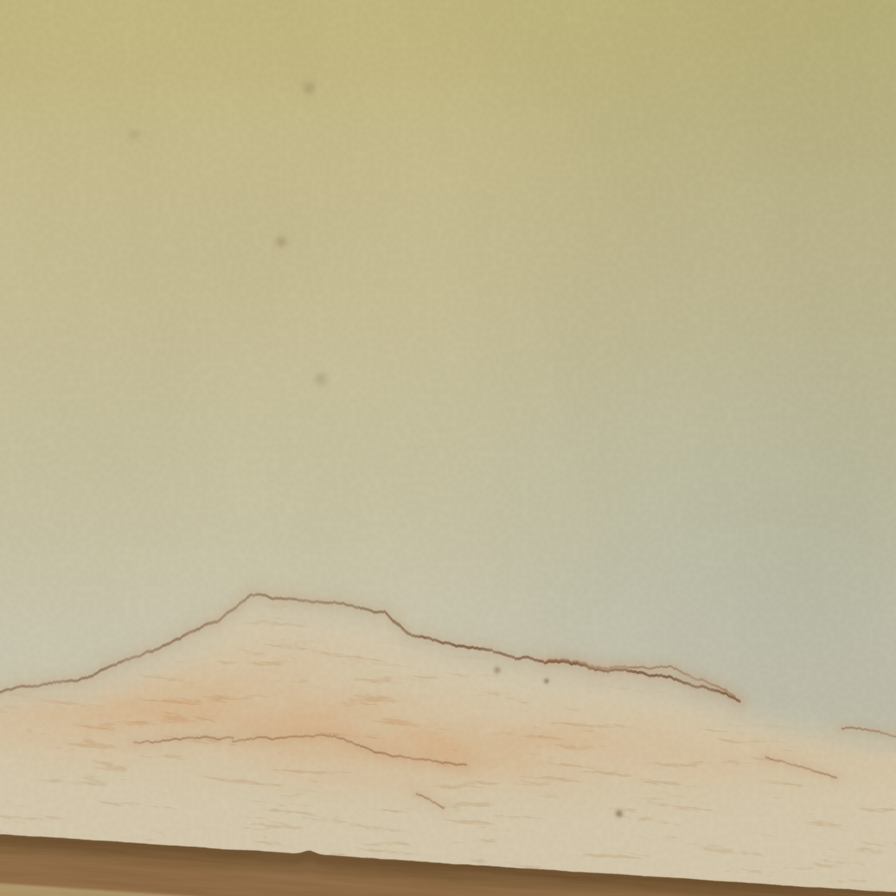
Reproduce this texture procedurally as a Shadertoy shader.

```glsl
// Draws an aged cream plaster wall with rusty cracks above a sloping wooden skirting board.

const vec2 RIDGE[14] = vec2[14](
    vec2(-0.02, 0.226), vec2(0.098, 0.245), vec2(0.195, 0.284), vec2(0.241, 0.307),
    vec2(0.280, 0.336), vec2(0.352, 0.329), vec2(0.430, 0.316), vec2(0.456, 0.293),
    vec2(0.566, 0.268), vec2(0.651, 0.257), vec2(0.749, 0.244), vec2(0.825, 0.218),
    vec2(0.940, 0.190), vec2(1.020, 0.178));

// Short side cracks: start xy, end xy
const vec4 BRANCHES[10] = vec4[10](
    vec4(0.61, 0.264, 0.70, 0.254), vec4(0.70, 0.254, 0.75, 0.256),
    vec4(0.75, 0.256, 0.82, 0.222), vec4(0.15, 0.171, 0.26, 0.178),
    vec4(0.26, 0.174, 0.36, 0.180), vec4(0.36, 0.180, 0.43, 0.158),
    vec4(0.43, 0.158, 0.52, 0.147), vec4(0.855, 0.155, 0.933, 0.134),
    vec4(0.94, 0.188, 1.01, 0.177), vec4(0.465, 0.115, 0.495, 0.100));

// Marks: centre xy, radius, strength
const vec4 MARKS[7] = vec4[7](
    vec4(0.345, 0.902, 0.007, 0.22), vec4(0.314, 0.730, 0.006, 0.25),
    vec4(0.358, 0.577, 0.007, 0.20), vec4(0.150, 0.850, 0.006, 0.12),
    vec4(0.691, 0.092, 0.004, 0.55), vec4(0.610, 0.240, 0.003, 0.50),
    vec4(0.555, 0.252, 0.004, 0.40));

vec2 hash2(vec2 p) {
    vec3 q = fract(p.xyx * vec3(0.1031, 0.103, 0.0973));
    q += dot(q, q.yzx + 33.33);
    return fract((q.xx + q.yz) * q.zy);
}

// Distance to the nearest scattered cell point
float cellular(vec2 p) {
    vec2 cell = floor(p), f = fract(p);
    float nearest = 2.0;
    for (int y = -1; y <= 1; y++)
        for (int x = -1; x <= 1; x++) {
            vec2 o = vec2(x, y);
            nearest = min(nearest, length(o + hash2(cell + o) - f));
        }
    return nearest;
}

// Layered sines, roughly -1 to 1
float waves(vec2 p) {
    float sum = 0.0, amp = 0.5;
    for (int i = 0; i < 5; i++) {
        sum += amp * sin(p.x + 1.7 * sin(p.y + float(i))) * cos(p.y * 0.8 + sin(p.x * 0.6));
        p = mat2(1.6, 1.2, -1.2, 1.6) * p + 2.3;
        amp *= 0.6;
    }
    return sum;
}

float segmentDistance(vec2 p, vec2 a, vec2 b) {
    vec2 d = b - a;
    return length(p - a - d * clamp(dot(p - a, d) / dot(d, d), 0.0, 1.0));
}

float stroke(float dist, float width, float blur) {
    return 1.0 - smoothstep(width - blur, width + blur, dist);
}

float blob(vec2 p, vec2 centre, vec2 size) {
    vec2 q = (p - centre) / size;
    return exp(-dot(q, q));
}

vec3 wallColor(vec2 p) {
    vec3 c = mix(vec3(0.785, 0.765, 0.675), vec3(0.775, 0.75, 0.625), smoothstep(0.25, 0.48, p.y));
    c = mix(c, vec3(0.77, 0.73, 0.565), smoothstep(0.42, 0.78, p.y));
    c = mix(c, vec3(0.755, 0.712, 0.495), smoothstep(0.72, 1.02, p.y));
    c -= vec3(0.045, 0.035, 0.025) * smoothstep(0.4, 1.0, p.x);
    c += vec3(-0.012, 0.0, 0.015) * blob(p, vec2(0.8, 0.42), vec2(0.25, 0.18));
    return c + 0.008 * waves(p * vec2(14.0, 6.0));
}

vec3 skirtingColor(vec2 p, float depth, float blur) {
    vec3 c = mix(vec3(0.43, 0.32, 0.19), vec3(0.55, 0.42, 0.275), smoothstep(0.0, 0.03, depth));
    float ledge = smoothstep(-blur, blur + 0.003, 0.016 - 0.07 * p.x - p.y);
    c = mix(c, vec3(0.68, 0.58, 0.41), ledge);
    return c + 0.02 * waves(vec2(p.x * 20.0, depth * 300.0));
}

void mainImage(out vec4 fragColor, in vec2 fragCoord) {
    vec2 p = fragCoord / iResolution.xy;
    float blur = max(0.0012, 0.7 / iResolution.y);
    float grain = cellular(p * 140.0) - 0.5;
    float cloud = waves(p * vec2(18.0, 42.0));
    vec2 bent = p + vec2(0.0, 0.004 * waves(vec2(p.x * 75.0, 1.0)));

    // Main crack and the ridge height it follows
    float ridge = 0.0, mainDist = 1.0, branchDist = 1.0;
    for (int i = 0; i < 13; i++) {
        vec2 a = RIDGE[i], b = RIDGE[i + 1];
        if (p.x >= a.x && p.x < b.x) ridge = mix(a.y, b.y, (p.x - a.x) / (b.x - a.x));
        if (i < 11) mainDist = min(mainDist, segmentDistance(bent, a, b));
    }
    for (int i = 0; i < 10; i++)
        branchDist = min(branchDist, segmentDistance(bent, BRANCHES[i].xy, BRANCHES[i].zw));

    // Damp, paler plaster below the ridge with warm stains
    float below = smoothstep(-0.015, 0.045, ridge - p.y + 0.008 * cloud);
    vec3 color = mix(wallColor(p), vec3(0.825, 0.775, 0.665), below);
    float stain = 0.65 * blob(p, vec2(0.14, 0.205), vec2(0.17, 0.045))
                + 0.85 * blob(p, vec2(0.50, 0.165), vec2(0.18, 0.042))
                + 0.35 * blob(p, vec2(0.30, 0.22), vec2(0.14, 0.06))
                + 0.25 * blob(p, vec2(0.85, 0.16), vec2(0.20, 0.05));
    color = mix(color, vec3(0.83, 0.685, 0.52), below * clamp(stain * (0.8 + 0.4 * cloud), 0.0, 0.8));
    float streak = smoothstep(0.3, 0.8, waves(vec2(p.x * 30.0, (p.y + 0.07 * p.x) * 170.0)));
    color -= vec3(0.03, 0.055, 0.07) * streak * below;
    color += 0.018 * grain;

    // Cracks with rusty halos
    float broken = 0.7 + 0.3 * waves(vec2(p.x * 60.0, 4.0));
    float dark = mix(0.55, 0.85, smoothstep(0.42, 0.48, p.x));
    color = mix(color, vec3(0.72, 0.56, 0.41), 0.3 * exp(-mainDist * 130.0) + 0.22 * exp(-branchDist * 150.0));
    color = mix(color, vec3(0.40, 0.27, 0.18), dark * broken * stroke(mainDist, 0.0015, blur));
    color = mix(color, vec3(0.52, 0.34, 0.22), 0.55 * broken * stroke(branchDist, 0.0011, blur));

    // Small marks
    for (int i = 0; i < 7; i++)
        color = mix(color, vec3(0.43, 0.34, 0.25), MARKS[i].w * blob(p, MARKS[i].xy, MARKS[i].zz));

    // Sloping skirting board with a small bump on its edge
    float edge = 0.069 - 0.065 * p.x + 0.0008 * waves(vec2(p.x * 50.0, 2.0));
    edge += 0.004 * blob(p, vec2(0.345, 0.05), vec2(0.009, 0.03));
    float depth = edge - p.y;
    color = mix(color, skirtingColor(p, depth, blur), smoothstep(-blur, blur, depth));
    fragColor = vec4(clamp(color, 0.0, 1.0), 1.0);
}
```
